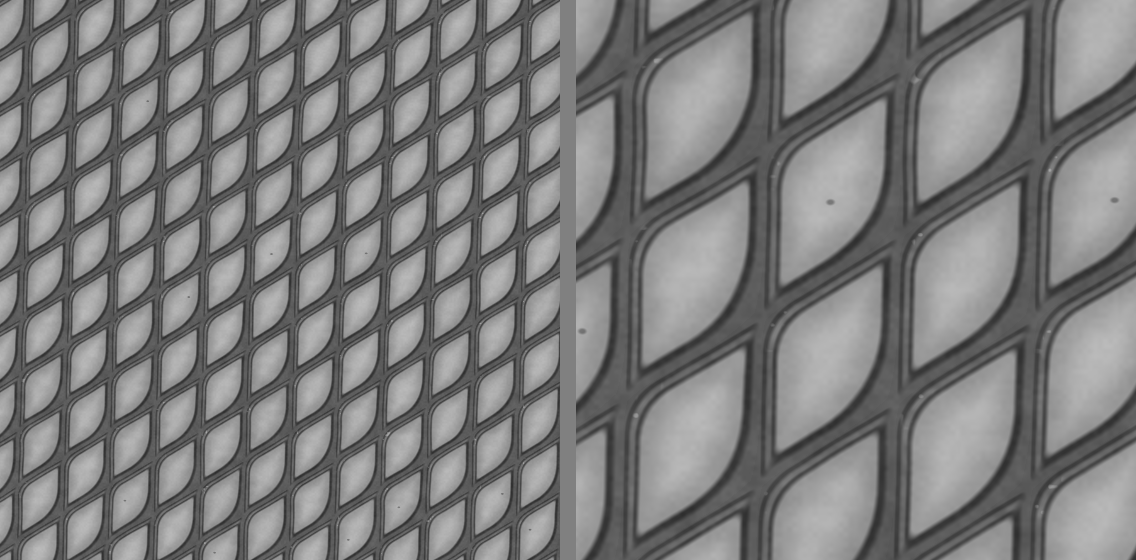
Left: the whole. Right: its middle third, enlarged.
A three.js fragment shader for this texture:

```glsl
// Grey expanded-metal mesh with slanted, eye-shaped openings over a pale backing.
#define STEP_ACROSS vec2(0.0820, 0.0491)
#define STEP_UP vec2(0.0023, 0.0997)
#define ORIGIN vec2(0.4065, 0.6033)
#define STRAND_HALF 0.0096
#define ROUND_TOP_LEFT 0.018
#define ROUND_BOTTOM_RIGHT 0.036
#define EDGE_SOFT 0.0018
#define BACKING_LIGHT 0.695
#define BACKING_DIM 0.575
#define METAL_MID 0.365
#define METAL_DARK 0.215
#define METAL_GLINT 0.50

varying vec2 vUv;

float hash(vec2 p) {
  return fract(sin(dot(p, vec2(127.1, 311.7))) * 43758.5453);
}

float noise(vec2 p) {
  vec2 i = floor(p), f = fract(p);
  f = f * f * (3.0 - 2.0 * f);
  return mix(mix(hash(i), hash(i + vec2(1.0, 0.0)), f.x),
             mix(hash(i + vec2(0.0, 1.0)), hash(i + vec2(1.0, 1.0)), f.x), f.y);
}

float smoothMax(float a, float b, float k) {
  float h = max(k - abs(a - b), 0.0) / k;
  return max(a, b) + 0.25 * h * h * k;
}

float cross2(vec2 a, vec2 b) { return a.x * b.y - a.y * b.x; }

// Soft line of the given half width, centred on zero
float line(float d, float halfWidth) {
  return 1.0 - smoothstep(0.3 * halfWidth, 1.5 * halfWidth, abs(d));
}

// x: distance to the opening, y: top-left minus bottom-right side, z: corner closeness
vec3 opening(vec2 p) {
  vec2 right = normalize(vec2(STEP_UP.y, -STEP_UP.x));
  vec2 up = normalize(vec2(-STEP_ACROSS.y, STEP_ACROSS.x));
  vec2 halfSize = 0.5 * vec2(dot(STEP_ACROSS, right), dot(STEP_UP, up)) - STRAND_HALF;
  vec2 q = vec2(dot(p, right), dot(p, up));
  float left = -q.x - halfSize.x, top = q.y - halfSize.y;
  float topLeft = smoothMax(left, top, ROUND_TOP_LEFT);
  float bottomRight = smoothMax(q.x - halfSize.x, -q.y - halfSize.y, ROUND_BOTTOM_RIGHT);
  float corner = 1.0 - smoothstep(0.004, 0.022, abs(left - top));
  return vec3(smoothMax(topLeft, bottomRight, 0.005), topLeft - bottomRight, corner);
}

void main() {
  // Slight waviness keeps the strands from being perfectly regular
  vec2 p = vUv + 0.0016 * (vec2(noise(vUv * 26.0), noise(vUv * 26.0 + 40.0)) - 0.5);
  vec2 q = p - ORIGIN;
  vec2 lattice = vec2(cross2(q, STEP_UP), cross2(STEP_ACROSS, q)) / cross2(STEP_ACROSS, STEP_UP);
  vec2 base = floor(lattice + 0.5);

  // Nearest opening
  vec3 near = vec3(1.0, 0.0, 0.0);
  vec2 id = base, local = q;
  for (int j = -1; j <= 1; j++) {
    for (int i = -1; i <= 1; i++) {
      vec2 cell = base + vec2(float(i), float(j));
      vec2 r = q - cell.x * STEP_ACROSS - cell.y * STEP_UP;
      vec3 o = opening(r);
      if (o.x < near.x) { near = o; id = cell; local = r; }
    }
  }
  float d = near.x;
  float lit = smoothstep(-0.005, 0.005, near.y);
  float grain = noise(vUv * 330.0) - 0.5;

  // Backing: brighter in the middle of each opening, faintly mottled
  float backing = mix(BACKING_DIM, BACKING_LIGHT, smoothstep(0.0, 0.022, -d));
  backing += 0.04 * (noise(vUv * vec2(60.0, 95.0)) - 0.5) + 0.025 * grain;
  backing += 0.03 * (hash(id) - 0.5);

  // Occasional dust speck
  vec2 speckAt = 0.036 * (vec2(hash(id + 7.0), hash(id + 19.0)) - 0.5);
  float speck = 1.0 - smoothstep(0.001, 0.0035, length((local - speckAt) * vec2(1.0, 1.4)));
  backing -= 0.22 * speck * step(0.91, hash(id + 3.0));

  // Strand: dark rims, and a groove beside the glint on the lit side
  float shadeRim = mix(METAL_DARK, METAL_MID, smoothstep(0.0025, 0.0065, d));
  float litRim = mix(METAL_DARK + 0.04, METAL_MID - 0.01, smoothstep(0.001, 0.004, d));
  float patchy = noise(vUv * vec2(130.0, 150.0));
  float glint = line(d - 0.0040, 0.0014) * (0.35 + 0.65 * patchy);
  litRim = mix(litRim, METAL_GLINT, glint * (0.6 + 0.4 * near.z));
  litRim = mix(litRim, METAL_DARK + 0.01, 0.75 * line(d - 0.0074, 0.0013));
  float metal = mix(shadeRim, litRim, lit);

  // Bright worn flecks at the bend
  float fleck = smoothstep(0.72, 0.92, noise(vUv * 260.0 + 11.0));
  metal += 0.17 * fleck * lit * near.z * line(d - 0.0055, 0.0030);
  metal += 0.05 * (noise(vUv * 75.0 + 5.0) - 0.5) + 0.035 * grain;

  float tone = mix(backing, metal, smoothstep(-EDGE_SOFT, EDGE_SOFT, d));
  gl_FragColor = vec4(vec3(tone), 1.0);
}
```
